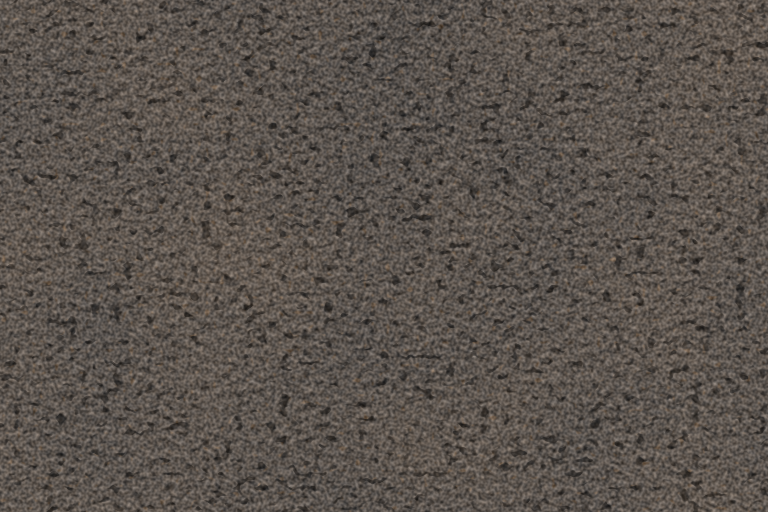
Give the GLSL for this texture, as a Shadertoy shader.

```glsl
const vec3 STONE_TINT = vec3(1.085, 1.0, 0.93);
const vec3 RUST_SHIFT = vec3(0.045, 0.008, -0.030);
const float BASE_TONE = 0.344;

// Unit gradient direction from an integer lattice hash
vec2 latticeGradient(vec2 cell, uint seed) {
    uvec2 q = uvec2(ivec2(cell) + 4096);
    uint h = q.x * 1597334677u ^ q.y * 3812015801u ^ seed * 2654435769u;
    h = (h ^ (h >> 16)) * 2246822519u;
    h = (h ^ (h >> 13)) * 3266489917u;
    h ^= h >> 16;
    float angle = 6.28319 * float(h & 65535u) / 65536.0;
    return vec2(cos(angle), sin(angle));
}

float gradientNoise(vec2 p, uint seed) {
    vec2 cell = floor(p), f = p - cell;
    vec2 w = f * f * f * (f * (f * 6.0 - 15.0) + 10.0);
    vec2 e = vec2(1.0, 0.0);
    float a = dot(latticeGradient(cell, seed), f);
    float b = dot(latticeGradient(cell + e, seed), f - e);
    float c = dot(latticeGradient(cell + e.yx, seed), f - e.yx);
    float d = dot(latticeGradient(cell + 1.0, seed), f - 1.0);
    return mix(mix(a, b, w.x), mix(c, d, w.x), w.y);
}

vec2 rotate(vec2 p, float angle) {
    float c = cos(angle), s = sin(angle);
    return vec2(c * p.x - s * p.y, s * p.x + c * p.y);
}

float fbm(vec2 p, int octaves, uint seed) {
    float sum = 0.0, amplitude = 1.0;
    for (int i = 0; i < octaves; i++) {
        sum += amplitude * gradientNoise(p, seed + uint(i));
        p = rotate(p, 0.6) * 2.03;
        amplitude *= 0.55;
    }
    return sum;
}

// Lumpy surface of packed crumbs, slightly wider than tall
float crumbHeight(vec2 p) {
    return fbm(p * vec2(46.0, 60.0), 2, 11u);
}

// Difference of heights along the light, which falls from above
float topLight(vec2 p, float reach) {
    return crumbHeight(p) - crumbHeight(p + vec2(-0.25, 1.0) * reach);
}

// Small ragged hollows, clustered by a slower noise
float pitMask(vec2 p, float threshold) {
    vec2 warp = vec2(gradientNoise(p * 90.0, 21u), gradientNoise(p * 90.0, 22u));
    vec2 q = p + 0.006 * warp;
    float hollow = gradientNoise(q * vec2(46.0, 74.0), 23u);
    float cluster = gradientNoise(p * 13.0, 24u);
    return smoothstep(threshold, threshold + 0.28, hollow + 0.22 * cluster);
}

// Fine sand in two sizes
float sandGrain(vec2 p) {
    float fine = gradientNoise(rotate(p, 0.47) * 163.0, 31u);
    float coarse = gradientNoise(rotate(p, 1.10) * 92.0, 32u);
    return 0.19 * fine + 0.10 * coarse;
}

void mainImage(out vec4 fragColor, in vec2 fragCoord) {
    vec2 p = fragCoord / iResolution.y;

    // Broad weathering, a little darker and greyer near the middle
    float midX = 0.5 * iResolution.x / iResolution.y;
    float band = exp(-pow((p.x - midX) / 0.28, 2.0));
    float weather = fbm(p * 3.2, 3, 41u);

    // Brightness from sand, relief and hollows
    float pits = pitMask(p, 0.17);
    float tone = BASE_TONE + 0.022 * weather - 0.012 * band;
    tone += sandGrain(p) * (1.0 - 0.45 * pits);
    tone += 0.095 * topLight(p, 0.006);
    tone -= 0.145 * pits;
    tone = clamp(tone, 0.08, 0.56);

    // Brown patches and scattered rusty crumbs
    float patches = 0.25 * weather - 0.10 * band + 0.05;
    float rust = smoothstep(0.30, 0.55, gradientNoise(p * 68.0, 51u));
    float hue = 0.45 * gradientNoise(p * 100.0, 52u);
    vec3 color = tone * STONE_TINT + RUST_SHIFT * (patches + hue + rust * (1.0 - pits));

    fragColor = vec4(color, 1.0);
}
```
